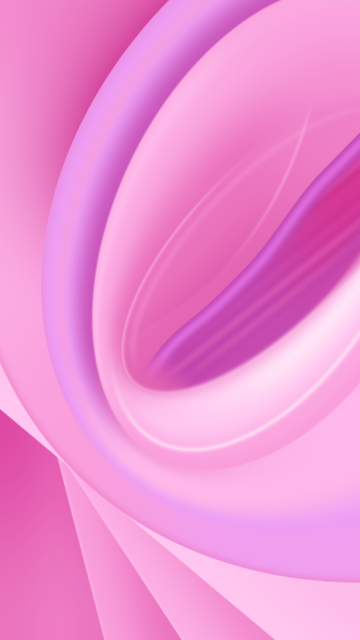
Give the GLSL for this background, as a WebGL 2 fragment shader.

```glsl
#version 300 es
precision highp float;
// Glossy pink and lilac ribbons swept in nested tilted loops over a fan of folds.
uniform vec2 u_resolution;
out vec4 outColor;

const vec3 MAGENTA = vec3(0.82, 0.25, 0.60);
const vec3 ROSE = vec3(0.92, 0.45, 0.74);
const vec3 PINK = vec3(0.98, 0.62, 0.86);
const vec3 BLUSH = vec3(1.00, 0.78, 0.94);
const vec3 LILAC = vec3(0.93, 0.62, 0.96);
const vec3 PLUM = vec3(0.76, 0.27, 0.68);
const vec3 PEARL = vec3(1.00, 0.91, 0.97);

// Approximate signed distance to a sheared ellipse, negative inside.
float loopDistance(vec2 p, vec2 center, vec2 radii, float shear) {
  p -= center;
  vec2 q = vec2(p.x, p.y - shear * p.x) / radii;
  vec2 slope = vec2(q.x / radii.x - shear * q.y / radii.y, q.y / radii.y);
  float len = length(q);
  return (len - 1.0) * len / max(length(slope), 0.001);
}

float cover(float d, float soft) { return smoothstep(soft, -soft, d); }

float glow(float d, float width) { return exp(-d * d / (width * width)); }

float hash(float n) { return fract(sin(n * 91.7) * 4375.5); }

float noise(float x) {
  float i = floor(x);
  return mix(hash(i), hash(i + 1.0), smoothstep(0.0, 1.0, x - i));
}

// Lays a flat fold on the right of the line from a to b, brightest at its edge.
vec3 addFold(vec3 base, vec2 p, vec2 a, vec2 b, vec3 nearTone, vec3 farTone, float px) {
  vec2 dir = normalize(b - a);
  float d = dot(p - a, vec2(-dir.y, dir.x));
  vec3 tone = mix(nearTone, farTone, smoothstep(0.0, 0.12, d));
  tone = mix(tone, BLUSH, 0.35 * glow(d, 0.004));
  return mix(base, tone, cover(-d, px));
}

vec3 fanColor(vec2 p, float px) {
  vec3 c = mix(MAGENTA + vec3(0.05, 0.03, 0.04), ROSE, smoothstep(0.36, 0.02, p.y));
  c = mix(c, PINK, 0.2 * glow(p.x - 0.09, 0.05));
  vec2 apex = vec2(0.085, 0.303);
  c = addFold(c, p, apex, vec2(0.163, 0.0), PINK, ROSE, px);
  c = addFold(c, p, apex, vec2(0.284, 0.0), mix(PINK, BLUSH, 0.4), mix(ROSE, PINK, 0.5), px);
  return addFold(c, p, vec2(0.169, 0.219), vec2(0.43, 0.0), BLUSH, mix(PINK, BLUSH, 0.75), px);
}

// Broad outer sheet, shaded where the lilac ribbon rises over it.
vec3 sheetColor(vec2 p, float dOuter, float dRibbon) {
  vec3 c = mix(PINK, BLUSH, 0.45 * glow(p.x, 0.09) * glow(p.y - 0.66, 0.25));
  c = mix(c, ROSE, 0.35 * smoothstep(0.8, 1.0, p.y));
  float shade = exp(-max(dRibbon, 0.0) / 0.075) * smoothstep(0.50, 0.9, p.y);
  c = mix(c, MAGENTA, 0.95 * shade);
  c = mix(c, LILAC, 0.75 * smoothstep(0.1, 0.4, p.x) * smoothstep(0.4, 0.2, p.y));
  return mix(c, ROSE, 0.4 * glow(dOuter, 0.008));
}

vec3 ribbonColor(vec2 p, float dRibbon, float dTube, float low) {
  float across = dRibbon / min(dRibbon - dTube, -0.001);
  vec3 upper = mix(LILAC, PLUM, 0.8 * smoothstep(0.4, 1.0, across));
  upper = mix(upper, PINK, 0.6 * glow(across - 0.38, 0.13));
  upper = mix(upper, ROSE, 0.25 * glow(across, 0.12));
  vec3 lower = mix(LILAC, mix(PINK, BLUSH, 0.6), smoothstep(0.0, 0.45, across));
  lower = mix(lower, ROSE, 0.35 * smoothstep(0.65, 1.0, across) * smoothstep(0.5, 0.2, p.x));
  return mix(upper, lower, low);
}

vec3 tubeColor(vec2 q, float dTube, float dPocket, float dRim, float low) {
  float across = dTube / min(dTube - dPocket, -0.001);
  vec3 upper = mix(mix(PINK, BLUSH, 0.3), ROSE, smoothstep(0.25, 1.0, across));
  upper = mix(upper, BLUSH, 0.5 * glow(across - 0.12, 0.1));
  upper = mix(upper, PINK, 0.6 * smoothstep(0.05, 0.25, q.x));
  vec3 lower = mix(PINK, BLUSH, smoothstep(0.0, 0.6, across));
  lower = mix(lower, PEARL, 0.85 * glow(across - 0.78, 0.2) * smoothstep(-0.32, -0.1, q.x));
  lower = mix(lower, ROSE, 0.35 * glow(across - 1.0, 0.1));
  lower = mix(lower, PEARL, 0.75 * glow(dRim, 0.004));
  lower = mix(lower, PINK, 0.4 * glow(dRim - 0.012, 0.009));
  return mix(upper, lower, low);
}

// Inner hollow: a veil above, a curling ridge, then deep streaks beneath.
vec3 pocketColor(vec2 q, float d, float px) {
  vec3 c = mix(ROSE, MAGENTA, 0.45 * smoothstep(0.09, 0.0, q.y) * smoothstep(0.2, -0.1, q.x));
  c = mix(c, PINK, 0.55 * smoothstep(0.0, 0.25, q.x));
  float veil = q.y - (0.03 + 0.16 * q.x + q.x * q.x);
  c = mix(c, ROSE, 0.4 * cover(veil, px));
  c = mix(c, BLUSH, 0.35 * glow(veil, 0.003) * smoothstep(-0.1, 0.1, q.x));
  float ridge = q.y - 0.02 * smoothstep(-0.05, 0.14, q.x) - 0.008 * glow(q.x + 0.21, 0.06);
  vec3 deep = mix(PLUM, MAGENTA - vec3(0.0, 0.05, 0.03), smoothstep(-0.1, 0.15, q.x));
  float streak = noise((q.y + 0.12 * q.x) * 95.0) * smoothstep(0.0, -0.03, ridge);
  deep = mix(deep, ROSE, 0.4 * streak);
  deep = mix(deep, PLUM, 0.75 * glow(d + 0.018, 0.02));
  vec3 roll = mix(PLUM, LILAC - vec3(0.06, 0.2, 0.1), glow(ridge + 0.012, 0.008));
  deep = mix(deep, roll, cover(-ridge - 0.027, 0.008));
  c = mix(c, deep, cover(ridge, px) * smoothstep(-0.29, -0.22, q.x));
  c = mix(c, PINK, 0.3 * glow(d + 0.018, 0.006) * smoothstep(0.0, 0.05, q.y));
  return mix(c, BLUSH, 0.55 * glow(d, 0.004) * smoothstep(0.15, -0.1, q.x));
}

void main() {
  float px = 1.0 / u_resolution.y;
  vec2 p = gl_FragCoord.xy * px;
  // Tilted frame: x runs up the loop axis, y points to its upper left side.
  vec2 axis = vec2(0.70, 0.714);
  vec2 r = p - vec2(0.418, 0.617);
  vec2 q = vec2(dot(r, axis), dot(r, vec2(-axis.y, axis.x)));
  float dOuter = loopDistance(q, vec2(0.499, -0.039), vec2(0.963, 0.729), 0.0);
  float dRibbon = loopDistance(q, vec2(0.163, -0.065), vec2(0.579, 0.443), 0.0);
  float dTube = loopDistance(q, vec2(0.026, 0.012), vec2(0.39, 0.255), 0.2);
  float dRim = loopDistance(q, vec2(0.0), vec2(0.345, 0.2), 0.17);
  float dPocket = loopDistance(q, vec2(0.0), vec2(0.30, 0.124), 0.0);
  float low = smoothstep(0.10, -0.10, q.y);

  // Layers from back to front.
  vec3 color = fanColor(p, px);
  color = mix(color, sheetColor(p, dOuter, dRibbon), cover(dOuter, px));
  color = mix(color, ribbonColor(p, dRibbon, dTube, low), cover(dRibbon, mix(px, 0.012, low)));
  color = mix(color, tubeColor(q, dTube, dPocket, dRim, low), cover(dTube, px * 1.5));
  float pocketSoft = mix(px * 1.5, 0.02, smoothstep(-0.05, 0.2, q.x));
  color = mix(color, pocketColor(q, dPocket, px), cover(dPocket, pocketSoft));
  outColor = vec4(clamp(color, 0.0, 1.0), 1.0);
}
```
